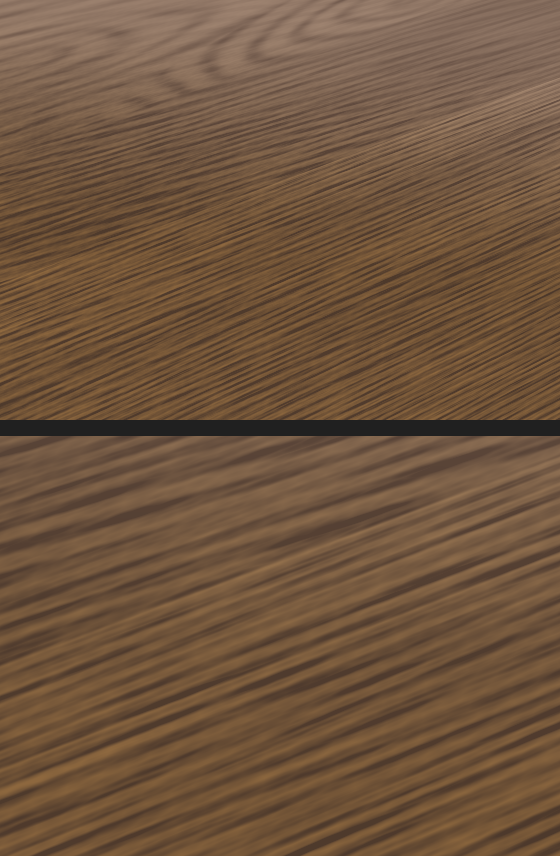
Top: the whole. Bottom: its middle third, enlarged.
Reproduce this texture procedurally as a WebGL 1 fragment shader.

```glsl
precision highp float;
// Brown oak boards seen at a low angle: slanted grain, dark pores, hazy far edge.
uniform vec2 u_resolution;

const float TAU = 6.28318;
const vec2 VANISHING = vec2(6.0, 2.55);
const vec3 NEAR_LIGHT = vec3(0.502, 0.368, 0.228);
const vec3 NEAR_DARK = vec3(0.325, 0.240, 0.178);
const vec3 FAR_LIGHT = vec3(0.595, 0.493, 0.422);
const vec3 FAR_DARK = vec3(0.420, 0.332, 0.285);

vec2 hash2(vec2 p) {
  vec2 q = vec2(dot(p, vec2(127.1, 311.7)), dot(p, vec2(269.5, 183.3)));
  return fract(sin(q) * 43758.5453);
}

// Distance to the nearest scattered point
float cellular(vec2 p) {
  vec2 cell = floor(p);
  vec2 local = fract(p);
  float nearest = 2.0;
  for (int j = -1; j <= 1; j++) {
    for (int i = -1; i <= 1; i++) {
      vec2 offset = vec2(float(i), float(j));
      vec2 d = offset + hash2(cell + offset) - local;
      nearest = min(nearest, dot(d, d));
    }
  }
  return sqrt(nearest);
}

// Layered sines that bend the grain, roughly -1 to 1
float wave(vec2 g, float seed) {
  return 0.45 * sin(g.x * 2.3 + g.y * 11.0 + seed)
       + 0.30 * sin(g.x * 4.1 - g.y * 29.0 + seed * 2.3)
       + 0.25 * sin(g.x * 6.3 + g.y * 67.0 + seed * 3.7);
}

// x runs along the grain, y across it, with y = 0 at the middle seam
vec2 grainSpace(vec2 p) {
  float slope = (VANISHING.y - p.y) / (VANISHING.x - p.x);
  return vec2(p.x, 5.3 * slope - 1.966);
}

// Dark growth rings, 0 to 1
float rings(float across, float spacing, float bend) {
  return 0.5 + 0.5 * sin(TAU * (across / spacing + bend));
}

// Crisp growth lines with a weaker, finer set between them
float growthLines(float across, float spacing, float bend) {
  float coarse = smoothstep(0.15, 0.95, rings(across, spacing, bend));
  float fine = rings(across, spacing * 0.61, 1.3 - 1.2 * bend);
  return 0.78 * coarse + 0.22 * fine;
}

// Nested loops around two eyes of the far board
float loopDistance(vec2 g) {
  float rightEye = length((g - vec2(0.97, -0.332)) * vec2(0.22, 1.0));
  float leftEye = length((g - vec2(0.0, -0.446)) * vec2(0.13, 1.0));
  return min(rightEye, leftEye + 0.012);
}

// Dark dashes along the grain
float pores(vec2 g, vec2 density) {
  return 1.0 - smoothstep(0.15, 0.60, cellular(g * density));
}

float seam(float across, float edge, float softness) {
  return smoothstep(edge - softness, edge + softness, across);
}

void main() {
  vec2 p = gl_FragCoord.xy / u_resolution.y;
  vec2 g = grainSpace(p);
  float sharpness = 1.0 - smoothstep(0.55, 1.0, p.y);
  float bend = wave(g, 1.3);

  // Ring pattern of each board
  float loopBend = wave(g * vec2(2.6, 1.0), 4.0);
  float loops = rings(loopDistance(g) + 0.008 * loopBend, 0.024, 0.12 * bend);
  loops = mix(0.3, loops * loops, 0.65 + 0.35 * wave(g * vec2(2.0, 1.0), 2.6));
  loops = mix(loops, growthLines(g.y - 0.08 * g.x, 0.019, 0.7 * loopBend), 0.22);
  float upper = growthLines(g.y - 0.06 * g.x, 0.0168, 0.9 * bend);
  upper = mix(0.42, upper, 0.35 + 0.65 * sharpness);
  float strip = growthLines(g.y, 0.0130, 0.6 * wave(g, 5.1));
  float lower = growthLines(g.y, 0.0185, 0.85 * wave(g, 8.2));

  // Join the boards from far to near
  float toUpper = seam(g.y + 0.008 * bend, -0.276, 0.012);
  float toStrip = seam(g.y, 0.0, 0.004);
  float toLower = seam(g.y, 0.107, 0.004);
  float ring = mix(loops, upper, toUpper);
  ring = mix(mix(ring, strip, toStrip), lower, toLower);

  // Each line has its own weight; pores and fibres add fine texture
  float lineWeight = 1.25 - 0.85 * cellular(g * vec2(3.2, 56.0));
  float dashes = pores(g + vec2(0.0, 0.002 * bend), vec2(10.0, 125.0));
  float specks = cellular(g * vec2(55.0, 190.0)) - 0.45;
  float fibres = cellular(g * vec2(6.0, 215.0)) - 0.45;
  float patches = cellular(g * vec2(1.2, 8.0)) - 0.45;
  float dark = ring * lineWeight * mix(0.85, 0.70 + 0.6 * dashes, sharpness);
  dark += 0.10 * dashes * sharpness + 0.26 * patches;
  dark -= fibres * mix(0.06, 0.34, sharpness) + specks * mix(0.06, 0.30, sharpness);
  dark += 0.14 * toUpper * (1.0 - toStrip) - 0.06 * toStrip * (1.0 - toLower);

  // Pale glints along the two seams of the strip
  float seamGap = min(abs(g.y - 0.003), abs(g.y - 0.103));
  float glint = (1.0 - smoothstep(0.001, 0.005, seamGap)) * (0.5 + 0.5 * bend);
  dark -= 0.35 * glint;

  // Warm near wood fades to greyer, paler wood in the distance
  float haze = smoothstep(0.35, 1.0, p.y + 0.08 * (p.x - 0.67));
  vec3 light = mix(NEAR_LIGHT, FAR_LIGHT, haze);
  vec3 shade = mix(NEAR_DARK, FAR_DARK, haze);
  vec3 color = mix(light, shade, clamp(dark, -0.3, 1.1));
  color *= 1.0 + 0.03 * wave(p * 0.7, 6.0);
  gl_FragColor = vec4(color, 1.0);
}
```
